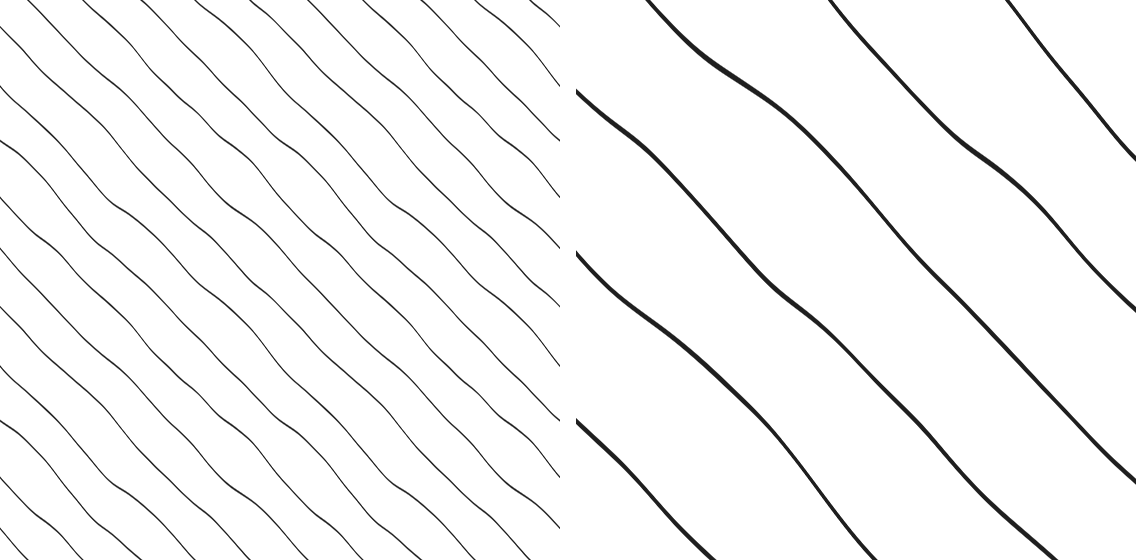
Left, the full canvas; right, a detail of the centre.
Give the GLSL for this pattern, as a Shadertoy shader.

```glsl
#define TILES 2.0          // identical tiles across and down
#define LINES 5.0          // diagonal lines per tile
#define LINE_WIDTH 0.0025  // in canvas units
#define WIDTH_JITTER 0.35  // pen pressure variation
#define SWAY 0.34          // slow wobble, in line spacings
#define TREMOR 0.09        // fine wobble, in line spacings
#define SWAY_CELLS 4.0     // noise cells per tile
#define TREMOR_CELLS 9.0
#define INK vec3(0.12)
#define PAPER vec3(1.0)

float hash(float cell, float seed) {
    uint h = uint(cell) * 1597334677u ^ uint(seed) * 3812015801u;
    h = (h ^ (h >> 16)) * 2246822519u;
    h = (h ^ (h >> 13)) * 3266489917u;
    return float((h ^ (h >> 16)) & 0xffffu) / 65535.0;
}

// 1D gradient noise that wraps after a whole number of cells
float wrapNoise(float t, float cells, float seed) {
    float x = t * cells + hash(97.0, seed) * cells;
    float i = floor(x);
    float f = x - i;
    float g0 = hash(mod(i, cells), seed) * 2.0 - 1.0;
    float g1 = hash(mod(i + 1.0, cells), seed) * 2.0 - 1.0;
    float blend = f * f * f * (f * (f * 6.0 - 15.0) + 10.0);
    return mix(g0 * f, g1 * (f - 1.0), blend);
}

void mainImage(out vec4 fragColor, in vec2 fragCoord) {
    vec2 tile = fragCoord / iResolution.xy * TILES;

    // Falling diagonals, indexed so that they wrap with the tile
    float across = (tile.x + tile.y) * LINES;
    float line = mod(floor(across), LINES) + 1.0;

    // Hand-drawn wobble along each line
    float wobble = SWAY * wrapNoise(tile.x, SWAY_CELLS, line)
                 + TREMOR * wrapNoise(tile.x, TREMOR_CELLS, line + 20.0);
    float offset = fract(across) - 0.5 - wobble;
    float dist = abs(offset) / (LINES * TILES * sqrt(2.0));

    // Pen pressure and antialiased edge
    float pressure = 1.0 + WIDTH_JITTER * wrapNoise(tile.x, TREMOR_CELLS, line + 40.0);
    float pixel = 1.0 / min(iResolution.x, iResolution.y);
    float coverage = clamp(0.5 + (0.5 * LINE_WIDTH * pressure - dist) / pixel, 0.0, 1.0);

    fragColor = vec4(mix(PAPER, INK, coverage), 1.0);
}
```
